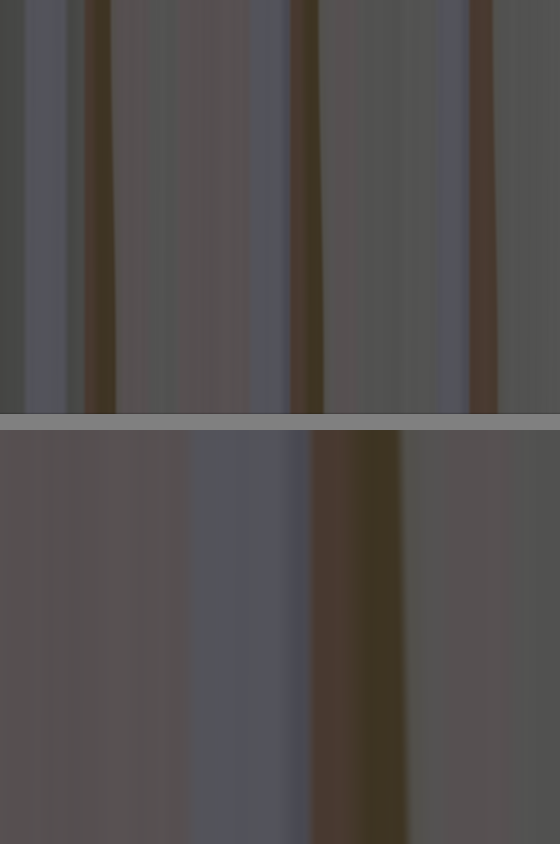
Top: the whole. Bottom: its middle third, enlarged.
Reproduce this texture procedurally as a WebGL 2 fragment shader.

```glsl
#version 300 es
precision highp float;
// Brushed grey wall with three dark upright grooves, unevenly spaced.
// Soft-edged bands tint the panels blue and mauve; each groove is shaded across
// its width and widens slightly downward, over fine streaks of value noise.
uniform vec2 u_resolution;
out vec4 outColor;

const vec3 GREY = vec3(0.322, 0.322, 0.318);
const vec3 DARK_GREY = vec3(0.275, 0.278, 0.270);
const vec3 MAUVE = vec3(0.340, 0.313, 0.318);
const vec3 BLUE = vec3(0.325, 0.325, 0.355);
const vec3 DEEP_BLUE = vec3(0.275, 0.275, 0.310);
const vec3 RED_BROWN = vec3(0.285, 0.225, 0.190);
const vec3 OLIVE = vec3(0.238, 0.200, 0.130);
const vec3 OLIVE_GREY = vec3(0.318, 0.310, 0.280);

// Left edge, top width, olive start (fraction of width), olive strength.
const vec4 GROOVES[3] = vec4[3](
    vec4(0.151, 0.047, 0.35, 0.85),
    vec4(0.518, 0.051, 0.45, 1.00),
    vec4(0.838, 0.042, 0.70, 0.20));
// Blue sheen beside each groove: start, end, strength of its deep edge.
const vec3 SHEENS[3] = vec3[3](
    vec3(0.045, 0.118, 0.15),
    vec3(0.447, 0.519, 0.90),
    vec3(0.780, 0.839, 0.60));
// Mauve panels: start, end, strength.
const vec3 PANELS[4] = vec3[4](
    vec3(0.195, 0.266, 0.9),
    vec3(0.318, 0.450, 1.0),
    vec3(0.598, 0.638, 0.9),
    vec3(0.575, 0.598, 0.3));

float hash(float n) {
    n = fract(n * 0.1031);
    n *= n + 33.33;
    return fract(n * (n + n));
}

float noise(float x) {
    float cell = floor(x);
    return mix(hash(cell), hash(cell + 1.0), smoothstep(0.0, 1.0, x - cell));
}

// Soft interval: one between start and end, zero outside.
float band(float x, float start, float end, float soft) {
    return smoothstep(start - soft, start + soft, x)
         * (1.0 - smoothstep(end - soft, end + soft, x));
}

// Fine upright streaks, drifting very slightly with height.
float streaks(vec2 p) {
    float x = p.x + 0.004 * (1.0 - p.y) * noise(p.x * 9.0);
    return 0.6 * (noise(x * 62.0) - 0.5) + 0.4 * (noise(x * 151.0 + 40.0) - 0.5);
}

vec3 addSheen(vec3 color, float x, vec3 sheen) {
    color = mix(color, BLUE, band(x, sheen.x, sheen.y, 0.007));
    float deepEdge = band(x, sheen.y - 0.014, sheen.y, 0.008);
    return mix(color, DEEP_BLUE, deepEdge * sheen.z);
}

vec3 addGroove(vec3 color, vec2 p, vec4 groove) {
    float width = groove.y + 0.009 * smoothstep(1.0, 0.1, p.y);
    float end = groove.x + width;
    float across = (p.x - groove.x) / width;
    float olive = smoothstep(groove.z - 0.18, groove.z + 0.18, across) * groove.w;
    vec3 inside = mix(RED_BROWN, OLIVE, olive);
    color = mix(color, OLIVE_GREY, 0.6 * band(p.x, end, end + 0.010, 0.006));
    return mix(color, inside, band(p.x, groove.x, end, 0.0045));
}

void main() {
    vec2 p = gl_FragCoord.xy / u_resolution;

    // Base metal, darker toward the left end
    vec3 color = mix(DARK_GREY, GREY, smoothstep(0.13, 0.22, p.x));

    // Tinted panels
    for (int i = 0; i < 4; i++) {
        vec3 panel = PANELS[i];
        color = mix(color, MAUVE, panel.z * band(p.x, panel.x, panel.y, 0.006));
    }

    // Sheen and grooves
    for (int i = 0; i < 3; i++) {
        color = addSheen(color, p.x, SHEENS[i]);
        color = addGroove(color, p, GROOVES[i]);
    }

    // Streaks and the thin shaded lower border
    color += 0.018 * streaks(p);
    color *= 1.0 - 0.18 * (1.0 - smoothstep(0.001, 0.005, p.y));
    outColor = vec4(color, 1.0);
}
```
